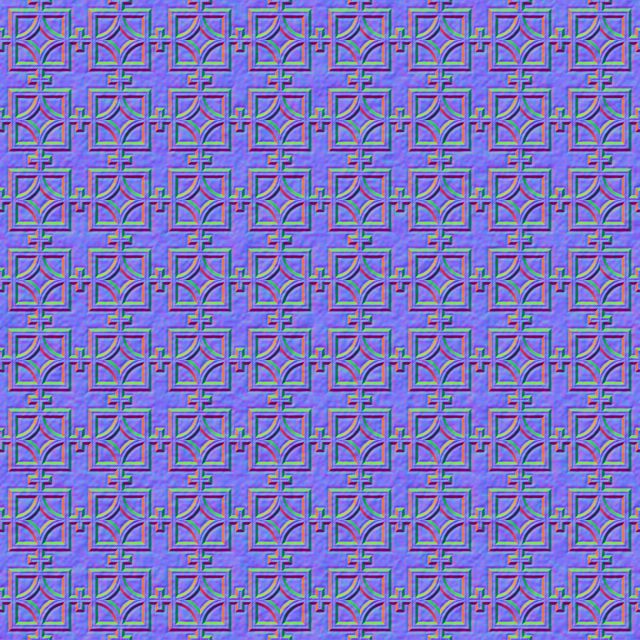
Reproduce this texture map procedurally as a WebGL 2 fragment shader.

```glsl
#version 300 es
precision highp float;
// Normal map of a raised geometric lattice: square frames with four quarter
// arcs around a concave star, joined by small crosses, on grainy ground.
// A height field from distance functions is differentiated and colour coded.

uniform vec2 u_resolution;
out vec4 outColor;

// Layout, in units of one repeat
const float REPEATS = 8.0;
const float FRAME = 0.333;         // half size of the frame, also arc radius
const float BAND = 0.042;          // half width of every band
const float CROSS_ARM = 0.135;     // half length of the cross bar

// Relief
const float BEVEL = 0.015;         // half width of the sloping edge
const float RELIEF = 0.034;        // height of the bands
const float FRINGE_HEIGHT = 0.010; // rim inside and gutter outside each edge
const float FRINGE_OFFSET = 0.022;
const float FRINGE_WIDTH = 0.018;
const float STEP = 0.007;          // sampling distance for the slope

// Grain, frequencies in cells per canvas
const float FINE_GRAIN = 192.0;
const float COARSE_GRAIN = 96.0;
const float BROAD_GRAIN = 32.0;
const float FINE_HEIGHT = 0.008;
const float COARSE_HEIGHT = 0.012;
const float BROAD_HEIGHT = 0.022;

// Colour coding
const vec2 SLOPE_SIGN = vec2(-1.0, 1.0);
const vec2 FLAT_TONE = vec2(0.487, 0.465);
const float BLUE_LEVEL = 0.96;
const float BLUE_FALLOFF = 1.6;

float hash(vec2 p) {
    vec3 q = fract(vec3(p.xyx) * vec3(0.1031, 0.1030, 0.0973));
    q += dot(q, q.yzx + 33.33);
    return fract((q.x + q.y) * q.z);
}

// Value noise that wraps at the canvas edges
float wrapNoise(vec2 uv, float period) {
    vec2 p = uv * period;
    vec2 cell = floor(p);
    vec2 f = fract(p);
    f = f * f * (3.0 - 2.0 * f);
    vec2 lo = mod(cell, period);
    vec2 hi = mod(cell + 1.0, period);
    float bottom = mix(hash(lo), hash(vec2(hi.x, lo.y)), f.x);
    float top = mix(hash(vec2(lo.x, hi.y)), hash(hi), f.x);
    return mix(bottom, top, f.y);
}

float boxDistance(vec2 p, vec2 halfSize) {
    vec2 d = abs(p) - halfSize;
    return length(max(d, 0.0)) + min(max(d.x, d.y), 0.0);
}

// Straight link out of the frame with a cross bar at the repeat border
float linkDistance(vec2 q) {
    float link = max(q.y - BAND, FRAME - q.x);
    float bar = boxDistance(q - vec2(0.5, 0.0), vec2(BAND, CROSS_ARM));
    return min(link, bar);
}

float latticeDistance(vec2 p) {
    vec2 q = abs(p);
    float square = max(q.x, q.y) - FRAME;
    float frame = abs(square) - BAND;
    float arc = abs(length(q - FRAME) - FRAME) - BAND;
    float links = min(linkDistance(q), linkDistance(q.yx));
    return min(min(frame, max(arc, square)), links);
}

float fringe(float d) {
    float g = d / FRINGE_WIDTH;
    return FRINGE_HEIGHT * exp(-g * g);
}

float surfaceHeight(vec2 uv) {
    float d = latticeDistance(fract(uv * REPEATS) - 0.5);
    float plateau = RELIEF * (1.0 - smoothstep(-BEVEL, BEVEL, d));
    float rim = fringe(d + FRINGE_OFFSET);
    float gutter = fringe(d - FRINGE_OFFSET);
    float grain = FINE_HEIGHT * wrapNoise(uv, FINE_GRAIN)
                + COARSE_HEIGHT * wrapNoise(uv, COARSE_GRAIN)
                + BROAD_HEIGHT * wrapNoise(uv, BROAD_GRAIN);
    return plateau + rim - gutter + grain;
}

void main() {
    vec2 uv = gl_FragCoord.xy / u_resolution;

    // Slope by central differences
    vec2 e = vec2(STEP / REPEATS, 0.0);
    vec2 slope = vec2(surfaceHeight(uv - e.xy) - surfaceHeight(uv + e.xy),
                      surfaceHeight(uv - e.yx) - surfaceHeight(uv + e.yx));
    vec3 normal = normalize(vec3(slope * SLOPE_SIGN / (2.0 * STEP), 1.0));

    // Encode the normal as colour
    vec2 redGreen = FLAT_TONE + 0.5 * normal.xy;
    float blue = BLUE_LEVEL * pow(normal.z, BLUE_FALLOFF);
    outColor = vec4(clamp(vec3(redGreen, blue), 0.0, 1.0), 1.0);
}
```
